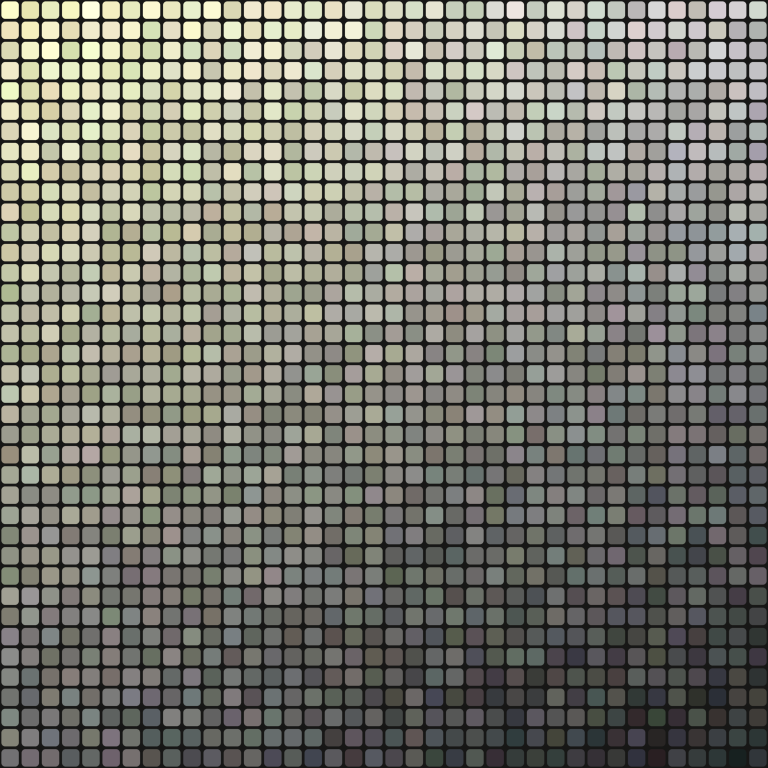
Reproduce this background procedurally as a three.js fragment shader.

```glsl
// Mosaic of rounded tiles on near-black, fading from cream at upper left to charcoal at lower right.

varying vec2 vUv;

const float TILES = 38.0;         // repeats across and down
const float HALF_SIZE = 0.432;    // half tile width, in cells
const float CORNER = 0.19;        // corner radius, in cells
const float SOFTNESS = 0.07;      // edge blend width, in cells
const float LIGHT_JITTER = 0.075; // brightness variation per tile
const float TINT_JITTER = 0.028;  // colour variation per tile

const vec3 GROUT = vec3(0.09, 0.09, 0.085);
const vec3 TOP_LEFT = vec3(0.98, 0.98, 0.79);
const vec3 TOP_RIGHT = vec3(0.78, 0.78, 0.79);
const vec3 BOTTOM_LEFT = vec3(0.43, 0.43, 0.44);
const vec3 BOTTOM_RIGHT = vec3(0.16, 0.17, 0.17);

// Three random values per cell
vec3 hash3(vec2 cell) {
  vec3 p = fract(cell.xyx * vec3(0.1031, 0.1030, 0.0973));
  p += dot(p, p.yxz + 33.33);
  return fract((p.xxy + p.yzz) * p.zyx);
}

// Signed distance to a rounded square
float roundedSquare(vec2 p, float halfSize, float radius) {
  vec2 q = abs(p) - halfSize + radius;
  return length(max(q, 0.0)) + min(max(q.x, q.y), 0.0) - radius;
}

// Smooth blend between the four corner colours
vec3 cornerGradient(vec2 uv) {
  vec3 top = mix(TOP_LEFT, TOP_RIGHT, uv.x);
  vec3 bottom = mix(BOTTOM_LEFT, BOTTOM_RIGHT, uv.x);
  return mix(bottom, top, uv.y);
}

void main() {
  vec2 grid = vUv * TILES;
  vec2 cell = min(floor(grid), TILES - 1.0);

  // One flat colour per tile, varied in brightness and tint
  vec3 tile = cornerGradient((cell + 0.5) / TILES);
  float light = hash3(cell + 71.0).x * 2.0 - 1.0;
  vec3 tint = hash3(cell + 7.0) * 2.0 - 1.0;
  tile += light * LIGHT_JITTER + tint * TINT_JITTER;

  // Tile shape over the dark gaps
  float d = roundedSquare(grid - cell - 0.5, HALF_SIZE, CORNER);
  float coverage = 1.0 - smoothstep(-0.5 * SOFTNESS, 0.5 * SOFTNESS, d);
  vec3 color = mix(GROUT, clamp(tile, 0.0, 1.0), coverage);

  gl_FragColor = vec4(color, 1.0);
}
```
